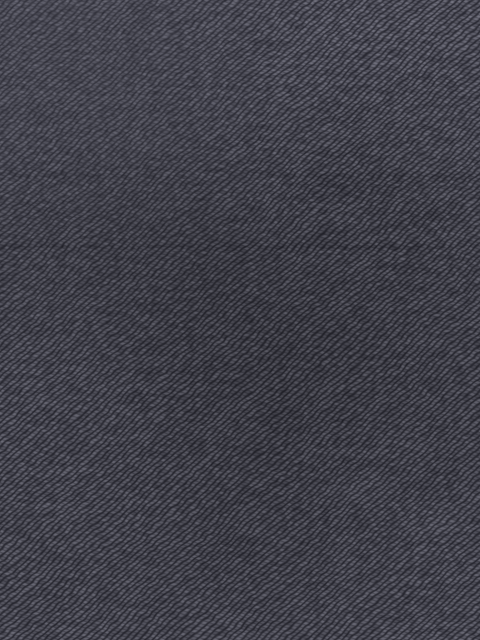
Reproduce this texture procedurally as a Shadertoy shader.

```glsl
// Fine slate-blue twill cloth: continuous rising wales (66 across, 100 down),
// each cut into short floats that lean the other way. Gradient noise bends
// the yarns, adds slubs and streaks, and varies the soft lighting.

float hash(vec2 p) {
    vec3 q = fract(p.xyx * vec3(0.1031, 0.1030, 0.0973));
    q += dot(q, q.yzx + 33.33);
    return fract((q.x + q.y) * q.z);
}

float cornerSlope(vec2 corner, vec2 offset) {
    float angle = 6.2832 * hash(corner + 71.0);
    return dot(vec2(cos(angle), sin(angle)), offset);
}

// Gradient noise, roughly -0.7 to 0.7
float gradientNoise(vec2 p) {
    vec2 i = floor(p), f = p - i;
    vec2 w = f * f * f * (f * (f * 6.0 - 15.0) + 10.0);
    vec2 e = vec2(1.0, 0.0);
    float low = mix(cornerSlope(i, f), cornerSlope(i + e, f - e), w.x);
    float high = mix(cornerSlope(i + e.yx, f - e.yx), cornerSlope(i + 1.0, f - 1.0), w.x);
    return mix(low, high, w.y);
}

// Height of the cloth: a rounded wale, parted by slanted gaps between floats
float twill(vec2 uv, vec2 bend) {
    float across = uv.x * 66.0 - uv.y * 100.0 + bend.x;
    float wale = floor(across);
    float along = uv.x * 45.0 + uv.y * 190.0 + bend.y + 0.4 * hash(vec2(wale + 300.0, 5.0));
    vec2 cell = vec2(wale, floor(along));
    vec2 local = abs(vec2(across, along) - cell - 0.5);

    float raised = 1.0 - smoothstep(0.12, 0.49, local.x);
    float parted = 1.0 - 0.5 * smoothstep(0.2, 0.5, local.y);
    float tint = hash(cell + 200.0) - 0.5;
    return raised * parted * (1.0 + 0.4 * tint) + 0.14 * tint + 0.05;
}

void mainImage(out vec4 fragColor, in vec2 fragCoord) {
    vec2 uv = fragCoord / iResolution.xy;

    // Uneven yarn tension, from broad drift to ragged wale edges
    vec2 bend = vec2(gradientNoise(uv * vec2(7.0, 9.0)),
                     gradientNoise(uv * vec2(9.0, 12.0) + 40.0)) * vec2(0.8, 1.2);
    bend.x += 0.35 * gradientNoise(uv * vec2(50.0, 80.0));

    // Supersampled weave
    float weave = 0.0;
    for (int y = 0; y < 4; y++)
        for (int x = 0; x < 4; x++) {
            vec2 shift = (vec2(x, y) - 1.5) / 4.0;
            weave += twill((fragCoord + shift) / iResolution.xy, bend) / 16.0;
        }

    // Wales flatten toward the upper left
    float flatness = 0.35 * smoothstep(0.3, 0.95, uv.y) * smoothstep(0.75, 0.2, uv.x);
    weave = mix(weave, 0.54, flatness);

    // Fibre grain, plus long streaks along weft and warp
    float grain = gradientNoise(uv * vec2(110.0, 220.0));
    float weft = gradientNoise(uv * vec2(5.0, 130.0) + 17.0);
    float warp = gradientNoise(uv * vec2(95.0, 4.0) + 53.0);
    weave += (0.15 + 0.3 * flatness) * grain + 0.12 * weft + 0.08 * warp;

    // Two darker weft slubs that fade in and out along the row
    for (int i = 0; i < 2; i++) {
        float k = float(i);
        float offset = uv.y - 0.615 - 0.11 * k - 0.002 * gradientNoise(vec2(uv.x * 6.0, k));
        float fade = 0.6 + 0.7 * gradientNoise(vec2(uv.x * 5.0, 8.0 + k * 3.7));
        weave -= (0.2 - 0.07 * k) * fade * exp(-offset * offset * 90000.0);
    }

    // Soft light: brighter top and lower edge, shaded centre
    vec2 fromShade = (uv - vec2(0.58, 0.48)) * vec2(1.4, 1.9);
    float light = 1.05 - 0.17 * exp(-dot(fromShade, fromShade) * 2.0);
    light += 0.09 * smoothstep(0.55, 1.0, uv.y) + 0.06 * gradientNoise(uv * vec2(3.0, 4.0) + 9.0);

    vec3 cloth = mix(vec3(0.15, 0.15, 0.183), vec3(0.334, 0.334, 0.376), weave);
    fragColor = vec4(clamp(cloth * light, 0.0, 1.0), 1.0);
}
```
